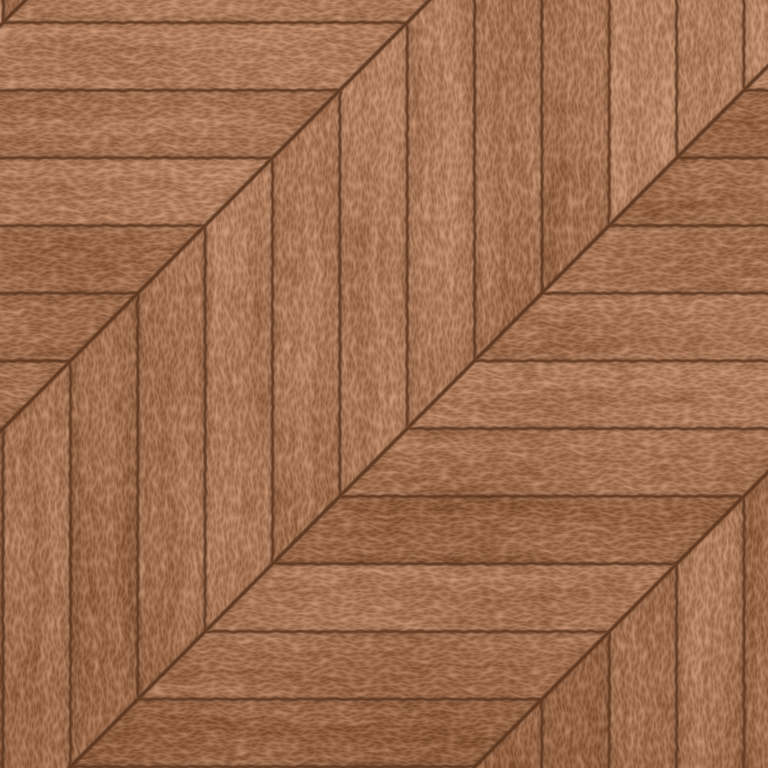
Write a WebGL 2 fragment shader that draws this texture.

```glsl
#version 300 es
precision highp float;

uniform vec2 u_resolution;
out vec4 fragColor;

// Layout, in canvas heights
const vec2 PITCH = vec2(0.0877, 0.0881);    // plank width in each direction
const vec2 ORIGIN = vec2(0.004, 0.0015);
const float PLANKS_PER_BAND = 6.0;
const float BAND_SHIFT = 1.0;
const float SEAM_HALF = 0.0019;
const float MITRE_HALF = 0.0023;
const float SEAM_SOFT = 0.0011;
const float SEAM_WOBBLE = 0.0004;

// Wood
const vec3 SEAM_COLOR = vec3(0.36, 0.21, 0.12);
const vec3 DARK_WOOD = vec3(0.52, 0.33, 0.21);
const vec3 LIGHT_WOOD = vec3(0.76, 0.56, 0.43);
const vec2 PORE_SIZE = vec2(0.0042, 0.0120);  // across, along the grain
const vec2 FIBRE_SIZE = vec2(0.0075, 0.0420);
const float PORE_DEPTH = 0.75;
const float FIBRE_DEPTH = 0.40;
const float STREAK_DEPTH = 0.10;
const float PLANK_CONTRAST = 0.42;
const float LIGHT_FALLOFF = 0.26;

vec2 hash2(vec2 p) {
    vec3 q = fract(p.xyx * vec3(0.1031, 0.1030, 0.0973));
    q += dot(q, q.yzx + 33.33);
    return fract((q.xx + q.yz) * q.zy);
}

// Distance to the nearest scattered point
float cellular(vec2 p) {
    vec2 cell = floor(p);
    vec2 f = p - cell;
    float nearest = 4.0;
    for (int j = -1; j <= 1; j++) {
        for (int i = -1; i <= 1; i++) {
            vec2 o = vec2(i, j);
            vec2 d = o + hash2(cell + o) - f;
            nearest = min(nearest, dot(d, d));
        }
    }
    return sqrt(nearest);
}

// Distance to the nearest whole number
float lineDistance(float x) {
    return abs(fract(x + 0.5) - 0.5);
}

// Broad bands running along the plank, g = (across, along)
float streaks(vec2 g, float phase) {
    float bend = 0.5 * sin(g.y * 11.0 + phase) + 0.3 * sin(g.y * 23.0 - phase);
    float s = sin(g.x * 75.0 + bend + phase);
    s += 0.6 * sin(g.x * 178.0 + 2.0 * bend + phase * 1.7);
    s += 0.4 * sin(g.x * 390.0 - 2.0 * bend + phase * 2.3);
    return s * (0.65 + 0.35 * sin(g.y * 9.0 + phase * 3.0));
}

// Lightness of the wood, 0 = dark, 1 = light
float woodTone(vec2 g, vec2 seed) {
    float phase = seed.y * 6.2832;
    vec2 p = g + seed * 3.0 + 1.0;
    p.x += 0.0016 * sin(p.y * 85.0 + phase) + 0.0008 * sin(p.y * 210.0 + p.x * 300.0);
    float tone = 0.5 + PLANK_CONTRAST * (seed.x - 0.5);
    tone += STREAK_DEPTH * streaks(g, phase);
    tone += 0.06 * sin(g.y * 14.0 + phase * 2.0);
    tone += PORE_DEPTH * (cellular(p / PORE_SIZE) - 0.46);
    tone -= FIBRE_DEPTH * (cellular(p / FIBRE_SIZE) - 0.46);
    return tone;
}

float seamMask(float dist, float halfWidth) {
    float soft = SEAM_SOFT + 0.5 / u_resolution.y;
    return 1.0 - smoothstep(halfWidth - soft, halfWidth + soft, dist);
}

void main() {
    vec2 uv = gl_FragCoord.xy / u_resolution.y;
    vec2 grid = (uv - ORIGIN) / PITCH;

    // Diagonal bands alternate between level and upright planks
    float diagonal = (grid.x - grid.y - BAND_SHIFT) / PLANKS_PER_BAND;
    float band = floor(diagonal);
    bool upright = mod(band, 2.0) > 0.5;
    float across = upright ? grid.x : grid.y;
    float pitch = upright ? PITCH.x : PITCH.y;
    vec2 grain = upright ? uv : uv.yx;

    // Each plank has its own tone and figure
    vec2 seed = hash2(vec2(floor(across) + 40.0, band * 17.0 + 90.0));
    float tone = woodTone(grain, seed) + LIGHT_FALLOFF * (uv.y - 0.5);
    vec3 color = mix(DARK_WOOD, LIGHT_WOOD, clamp(tone, -0.25, 1.15));

    // Seams between planks and mitres between bands
    float wobble = SEAM_WOBBLE * (sin(grain.y * 170.0) + sin(grain.y * 397.0 + seed.x));
    float seamDist = lineDistance(across + wobble / pitch) * pitch;
    float mitreDist = lineDistance(diagonal) * PLANKS_PER_BAND * PITCH.x * 0.7071;
    float seam = max(0.85 * seamMask(seamDist, SEAM_HALF),
                     0.92 * seamMask(mitreDist, MITRE_HALF));
    color *= 1.0 - 0.10 * exp(-min(seamDist, mitreDist) / 0.004);
    color = mix(color, SEAM_COLOR, seam);

    fragColor = vec4(color, 1.0);
}
```
